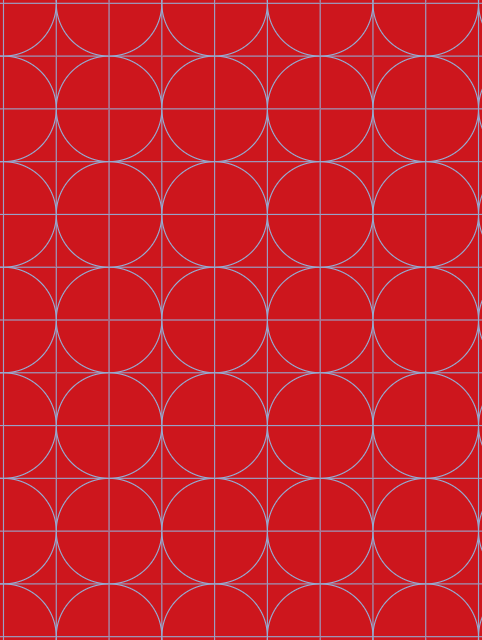
This pattern is drawn by a Shadertoy shader. Its source:

```glsl
// Pale blue square grid with touching circles centred on every second crossing, on red.

const vec2  CELLS      = vec2(9.0, 12.0);          // grid cells across and down
const float CELL_SIZE  = 0.08247;                  // cell side, in canvas heights
const float GRID_WIDTH = 0.00180;                  // line widths, in canvas heights
const float ARC_WIDTH  = 0.00176;
const float RADIUS     = 1.0;                      // circle radius, in cells
const vec3  GROUND     = vec3(0.805, 0.085, 0.112);
const vec3  GRID_COLOR = vec3(0.600, 0.630, 0.775);
const vec3  ARC_COLOR  = vec3(0.580, 0.680, 0.830);

// Share of a pixel-wide interval at distance d that lies inside a line.
float lineCoverage(float d, float width, float pixel) {
    float halfLine = 0.5 * width;
    float halfPixel = 0.5 * pixel;
    float overlap = min(d + halfPixel, halfLine) - max(d - halfPixel, -halfLine);
    return clamp(overlap / pixel, 0.0, 1.0);
}

// Distance along each axis to the nearest grid line, in cells.
vec2 gridDistance(vec2 cell) {
    return abs(fract(cell + 0.5) - 0.5);
}

// Distance to the nearest circle outline; circles repeat every two cells.
float circleDistance(vec2 cell) {
    vec2 local = mod(cell + 1.0, 2.0) - 1.0;
    return abs(length(local) - RADIUS);
}

void mainImage(out vec4 fragColor, in vec2 fragCoord) {
    float pixel = 1.0 / iResolution.y;

    // Cell coordinates, with the whole grid centred on the canvas.
    vec2 centred = (fragCoord - 0.5 * iResolution.xy) * pixel;
    vec2 cell = centred / CELL_SIZE + 0.5 * CELLS;

    // Line coverage
    vec2 gridDist = gridDistance(cell) * CELL_SIZE;
    float grid = max(lineCoverage(gridDist.x, GRID_WIDTH, pixel),
                     lineCoverage(gridDist.y, GRID_WIDTH, pixel));
    float arc = lineCoverage(circleDistance(cell) * CELL_SIZE, ARC_WIDTH, pixel);

    // Compositing
    vec3 color = mix(GROUND, GRID_COLOR, grid);
    color = mix(color, ARC_COLOR, arc);
    fragColor = vec4(color, 1.0);
}
```
